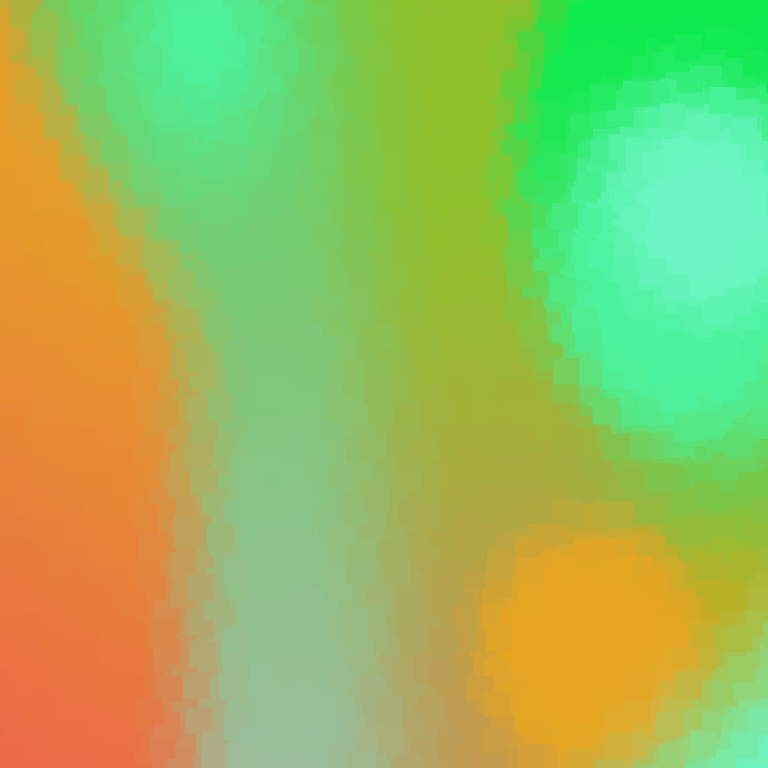
Give the GLSL for this background, as a WebGL 2 fragment shader.

```glsl
#version 300 es
precision highp float;
// A soft field of orange, sage, olive and mint, seen through a mosaic of squares.
// Vertical bands and elliptical glows make the colour field; each scattered
// square takes one colour from its centre, and the topmost square is shown.

uniform vec2 u_resolution;
out vec4 outColor;

// Mosaic
const float TILES = 44.0;       // squares across the canvas
const float JITTER = 0.25;      // largest shift of a square, in cells
const float HALF_SIDE = 0.76;   // at least 0.5 + JITTER, so that no gap is left

// Bands, bottom to top
const vec3 CORAL = vec3(0.92, 0.41, 0.28);
const vec3 ORANGE = vec3(0.90, 0.61, 0.16);
const vec3 SAGE = vec3(0.61, 0.74, 0.61);
const vec3 FERN = vec3(0.40, 0.82, 0.36);
const vec3 OCHRE = vec3(0.75, 0.60, 0.31);
const vec3 OLIVE = vec3(0.56, 0.75, 0.17);
const vec3 MUSTARD = vec3(0.73, 0.69, 0.14);
const vec3 MOSS = vec3(0.48, 0.77, 0.27);

// Glows
const vec3 LEAF = vec3(0.36, 0.87, 0.43);
const vec3 EMERALD = vec3(0.05, 0.92, 0.30);
const vec3 TEAL = vec3(0.30, 0.95, 0.62);
const vec3 MINT = vec3(0.42, 0.96, 0.76);
const vec3 AMBER = vec3(0.90, 0.65, 0.14);

vec3 hash3(vec2 cell) {
  vec3 q = fract(cell.xyx * vec3(0.1031, 0.1030, 0.0973));
  q += dot(q, q.yxz + 33.33);
  return fract((q.xxy + q.yzz) * q.zyx);
}

// Ellipse that is full within the inner ratio and gone beyond the outer one
float glow(vec2 p, vec2 centre, vec2 radii, float inner, float outer) {
  return 1.0 - smoothstep(inner, outer, length((p - centre) / radii));
}

float softStep(float edge, float halfWidth, float x) {
  return smoothstep(edge - halfWidth, edge + halfWidth, x);
}

vec3 bands(vec2 p) {
  vec3 left = mix(CORAL, ORANGE, clamp(1.3 * (p.y + 0.6 * p.x), 0.0, 1.0));
  vec3 middle = mix(SAGE, FERN, clamp(p.y, 0.0, 1.0));
  vec3 right = mix(OCHRE, OLIVE, smoothstep(0.0, 0.8, p.y));
  vec3 farRight = mix(MUSTARD, MOSS, smoothstep(0.2, 0.38, p.y));

  float leftEdge = 0.25 - 0.21 * smoothstep(0.5, 1.0, p.y);
  float middleEdge = mix(0.52, 0.46, p.y);
  vec3 color = mix(left, middle, softStep(leftEdge, 0.08, p.x));
  color = mix(color, right, softStep(middleEdge, 0.11, p.x));
  float lowerSide = 1.0 - smoothstep(0.42, 0.60, p.y);
  return mix(color, farRight, softStep(0.82, 0.12, p.x) * lowerSide);
}

vec3 colorField(vec2 p) {
  vec3 color = bands(p);

  // Upper left glow
  vec2 fromTop = (p - vec2(0.265, 0.95)) / vec2(0.115, 0.17);
  color = mix(color, TEAL, exp(-dot(fromTop, fromTop)));

  // Large green glow with its bright core
  vec3 green = mix(LEAF, EMERALD, smoothstep(0.5, 1.0, p.y));
  color = mix(color, green, glow(p, vec2(0.93, 0.78), vec2(0.26, 0.38), 0.85, 1.18));
  color = mix(color, TEAL, glow(p, vec2(0.90, 0.67), vec2(0.20, 0.27), 0.60, 1.10));
  color = mix(color, MINT, glow(p, vec2(0.92, 0.72), vec2(0.13, 0.14), 0.50, 1.30));

  // Amber glow and the lower right corner
  color = mix(color, AMBER, glow(p, vec2(0.77, 0.15), vec2(0.15, 0.17), 0.65, 1.30));
  return mix(color, MINT, smoothstep(0.70, 1.02, p.x - p.y));
}

// Centre of the topmost square that covers p
vec2 tileCentre(vec2 p) {
  vec2 grid = p * TILES;
  vec2 cell = floor(grid);
  vec2 best = cell + 0.5;
  float top = -1.0;
  for (int y = -1; y <= 1; y++) {
    for (int x = -1; x <= 1; x++) {
      vec2 neighbour = cell + vec2(x, y);
      vec3 h = hash3(neighbour + 17.0);
      vec2 centre = neighbour + 0.5 + JITTER * (2.0 * h.xy - 1.0);
      vec2 d = abs(grid - centre);
      if (max(d.x, d.y) < HALF_SIDE && h.z > top) {
        top = h.z;
        best = centre;
      }
    }
  }
  return best / TILES;
}

void main() {
  // Four samples smooth the edges of the squares
  vec3 color = vec3(0.0);
  for (int i = 0; i < 4; i++) {
    vec2 offset = 0.5 * vec2(i % 2, i / 2) - 0.25;
    vec2 p = (gl_FragCoord.xy + offset) / u_resolution;
    color += colorField(tileCentre(p));
  }
  outColor = vec4(color / 4.0, 1.0);
}
```
